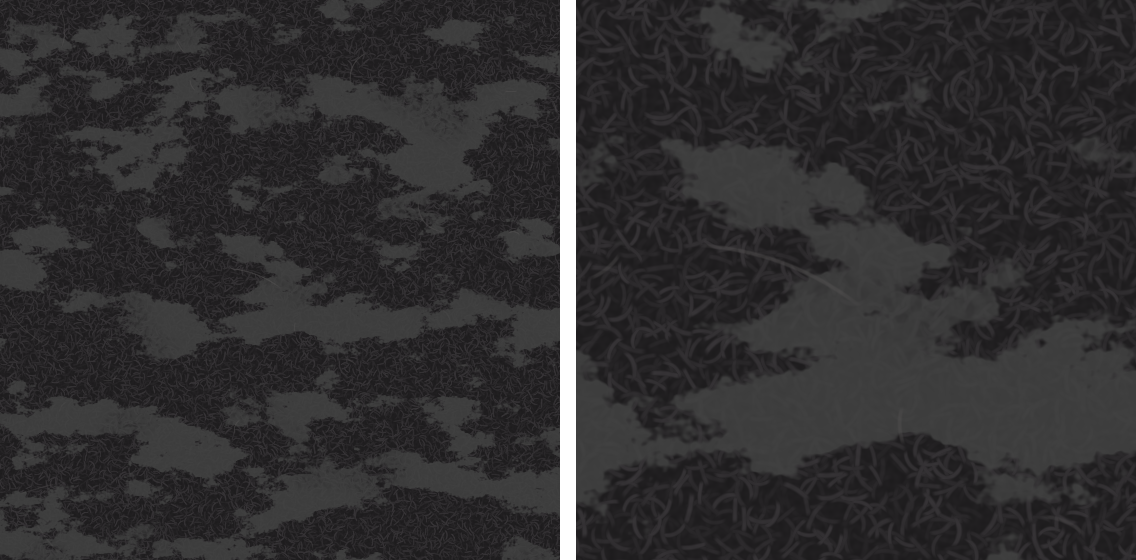
Left, the full canvas; right, a detail of the centre.
Write a three.js fragment shader that draws this texture.

```glsl
// Dark felt of short matted fibres, with worn grey patches stretched sideways and a few stray hairs.
varying vec2 vUv;

vec2 hash2(vec2 p) {
  vec3 q = fract(vec3(p.xyx) * vec3(0.1031, 0.103, 0.0973));
  q += dot(q, q.yzx + 33.33);
  return fract((q.xx + q.yz) * q.zy);
}

vec2 gradientAt(vec2 cell) {
  float angle = 6.2832 * hash2(cell + 17.0).x;
  return vec2(cos(angle), sin(angle));
}

float gradientNoise(vec2 p) {
  vec2 i = floor(p), f = fract(p);
  vec2 u = f * f * f * (f * (f * 6.0 - 15.0) + 10.0);
  vec2 e = vec2(1.0, 0.0);
  float low = mix(dot(gradientAt(i), f), dot(gradientAt(i + e), f - e), u.x);
  float high = mix(dot(gradientAt(i + e.yx), f - e.yx), dot(gradientAt(i + 1.0), f - 1.0), u.x);
  return mix(low, high, u.y);
}

// Fractal height whose octaves stay wider than tall
float patchHeight(vec2 uv) {
  vec2 p = uv * vec2(4.6, 10.5) + 40.0;
  float sum = 0.0, amplitude = 1.0;
  for (int i = 0; i < 6; i++) {
    sum += amplitude * gradientNoise(p);
    p = p * vec2(2.1, 1.9) + vec2(13.7, 7.3);
    amplitude *= 0.62;
  }
  return sum;
}

// Coverage of a bowed strand centred on the origin
float strand(vec2 p, float angle, float halfLength, float width, float bend) {
  float c = cos(angle), s = sin(angle);
  vec2 q = vec2(c * p.x + s * p.y, c * p.y - s * p.x);
  float along = q.x / halfLength;
  q.y += bend * halfLength * (along * along - 0.4);
  return (1.0 - smoothstep(width * 0.2, width, abs(q.y)))
       * (1.0 - smoothstep(0.6, 1.0, abs(along)));
}

// Three layers of short fibres, one per cell, lying every way
float feltFibres(vec2 uv) {
  float light = 0.0;
  for (int layer = 0; layer < 3; layer++) {
    float seed = float(layer) * 131.0;
    vec2 p = uv * (72.0 + 9.0 * float(layer)) + seed;
    vec2 cell = floor(p);
    for (int y = -1; y <= 1; y++) {
      for (int x = -1; x <= 1; x++) {
        vec2 id = cell + vec2(x, y);
        vec2 shape = hash2(id + 311.0);
        float cover = strand(p - id - hash2(id), shape.x * 3.1416, 0.75, 0.17, shape.y - 0.5);
        light = max(light, cover * (0.15 + 0.85 * hash2(id + 577.0).x));
      }
    }
  }
  return light;
}

// Stray hairs: mostly short, a few long and pale
float strayHairs(vec2 uv) {
  float light = 0.0;
  for (int i = 0; i < 36; i++) {
    vec2 id = vec2(float(i), 5.0);
    vec2 shape = hash2(id + 71.0), look = hash2(id + 149.0);
    float halfLength = 0.012 + 0.05 * pow(shape.y, 4.0);
    float cover = strand(uv - hash2(id), shape.x * 3.1416, halfLength, 0.0018, look.x - 0.5);
    light = max(light, cover * (0.3 + 0.7 * look.y));
  }
  return light;
}

void main() {
  float fibres = feltFibres(vUv);
  float grain = gradientNoise(vUv * 230.0);

  // Matted ground
  float tone = 0.119 + 0.085 * fibres + 0.018 * grain;
  vec3 felt = tone * vec3(1.02, 0.97, 1.02);

  // Worn patches: ragged edges, rubbed thin in places
  float height = patchHeight(vUv) + 0.07 * grain - 0.05 * (fibres - 0.3);
  float cover = smoothstep(0.06, 0.2, height);
  float rubbed = smoothstep(0.0, 0.4, gradientNoise(vUv * vec2(7.0, 9.0) + 90.0));
  float speckle = smoothstep(-0.1, 0.45, gradientNoise(vUv * 110.0 + 20.0) + 0.4 * grain);
  cover *= 1.0 - rubbed * (0.12 + 0.4 * speckle);
  vec3 worn = vec3(0.243 + 0.012 * (fibres - 0.3) + 0.008 * grain);

  vec3 color = mix(felt, worn, cover);
  color = mix(color, vec3(0.33, 0.32, 0.32), 0.5 * strayHairs(vUv));
  gl_FragColor = vec4(color, 1.0);
}
```
